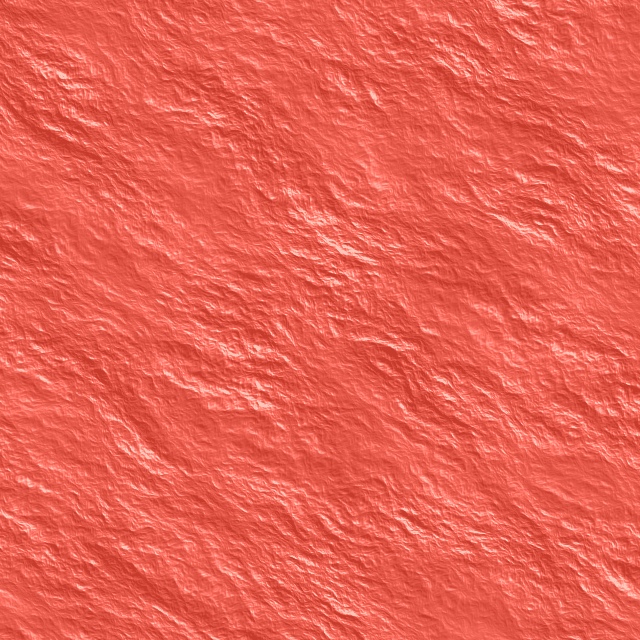
Reproduce this texture procedurally as a Shadertoy shader.

```glsl
#define BASE_COLOR vec3(0.91, 0.36, 0.305)
#define STREAK_ANGLE -0.55
#define STREAK_FREQ vec2(6.0, 15.0)
#define FREQ_GROWTH vec2(2.3, 1.9)
#define OCTAVES 5
#define RELIEF_STEP 0.002
#define RELIEF_GAIN 1.05
#define SHADE_AMOUNT 0.05
#define GLINT_AMOUNT 0.03
#define PATCHINESS 0.9
#define SWELL_AMOUNT 1.3

// Unit gradient with a pseudo-random direction for each lattice cell
vec2 cellGradient(vec2 cell) {
    vec3 a = fract(cell.xyx * vec3(0.1031, 0.1030, 0.0973));
    a += dot(a, a.yzx + 33.33);
    float angle = 6.2832 * fract((a.x + a.y) * a.z);
    return vec2(cos(angle), sin(angle));
}

float gradientNoise(vec2 p) {
    vec2 cell = floor(p), f = p - cell;
    vec2 fade = f * f * f * (f * (f * 6.0 - 15.0) + 10.0);
    vec2 o = vec2(0.0, 1.0);
    float bottom = mix(dot(cellGradient(cell), f),
                       dot(cellGradient(cell + o.yx), f - o.yx), fade.x);
    float top = mix(dot(cellGradient(cell + o.xy), f - o.xy),
                    dot(cellGradient(cell + o.yy), f - o.yy), fade.x);
    return mix(bottom, top, fade.y);
}

// Bend the streaks slightly, with small jitter to roughen the crests
vec2 warp(vec2 p) {
    float bend = 0.022 * gradientNoise(p * 6.0 + 31.0)
               + 0.005 * gradientNoise(p * 38.0 + 57.0);
    return p + vec2(0.3 * bend, bend);
}

// Sum of stretched ridges, rounder in outline towards the fine grain
float rippleHeight(vec2 p) {
    float height = 0.0;
    vec2 freq = STREAK_FREQ;
    for (int i = 0; i < OCTAVES; i++) {
        float n = gradientNoise(p * freq + 19.7 * float(i + 1));
        float slope = min(0.75 + 0.1 * float(i), 0.95);
        height -= slope / freq.y * sqrt(n * n + 0.0002);
        freq *= FREQ_GROWTH;
    }
    return height;
}

void mainImage(out vec4 fragColor, in vec2 fragCoord) {
    vec2 uv = fragCoord / iResolution.y;

    // Axes along and across the streaks
    vec2 along = vec2(cos(STREAK_ANGLE), sin(STREAK_ANGLE));
    vec2 across = vec2(-along.y, along.x);
    vec2 p = warp(vec2(dot(uv, along), dot(uv, across)) + 4.0);

    // Slope towards a light at the upper right
    vec2 toLight = vec2(0.0, RELIEF_STEP);
    float relief = (rippleHeight(p) - rippleHeight(p + toLight)) / RELIEF_STEP;
    float roughness = 1.0 + PATCHINESS * gradientNoise(p * vec2(4.0, 9.0) + 83.0);

    // Broad bright and dark bands under the ripples
    float swell = SWELL_AMOUNT * gradientNoise(p * vec2(5.0, 13.0) + 121.0);
    float light = clamp(relief * RELIEF_GAIN * roughness + swell, -2.6, 3.0);

    // Even shading, with extra glint on the lit faces
    float glint = max(light, 0.0);
    float tone = SHADE_AMOUNT * light + GLINT_AMOUNT * glint * glint;
    fragColor = vec4(clamp(BASE_COLOR + tone, 0.0, 1.0), 1.0);
}
```
